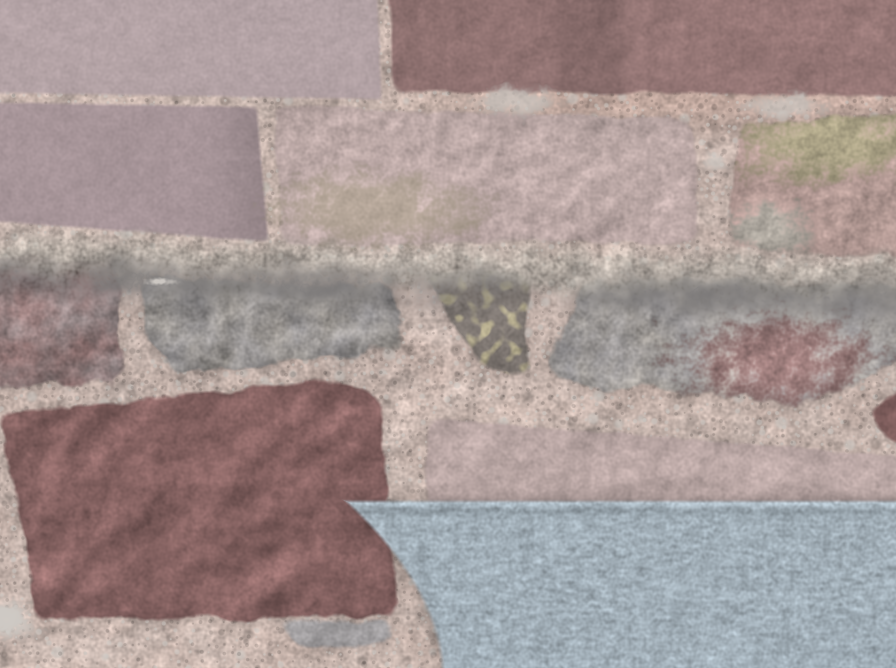
Reproduce this texture procedurally as a WebGL 2 fragment shader.

```glsl
#version 300 es
precision highp float;
// A weathered sandstone wall with crumbling mortar and a blue-grey slab.
uniform vec2 u_resolution;
out vec4 fragColor;

const float HEIGHT = 5.73;  // canvas height in wall units
const float WARP = 0.2;     // raggedness of rough stones
const float RELIEF = 0.8;   // strength of surface lighting
const float GRAIN = 0.13;   // strength of fine sand
const vec3 MORTAR = vec3(0.79, 0.725, 0.695);
const vec3 ROSE = vec3(0.77, 0.67, 0.63);
const vec3 LILAC = vec3(0.7, 0.635, 0.645);
const vec3 MAUVE = vec3(0.655, 0.585, 0.6);
const vec3 PINK = vec3(0.735, 0.66, 0.65);
const vec3 BROWN = vec3(0.565, 0.45, 0.445);
const vec3 RED = vec3(0.52, 0.385, 0.38);
const vec3 GREY = vec3(0.57, 0.56, 0.565);
const vec3 MOSS = vec3(0.5, 0.47, 0.45);
const vec3 LICHEN = vec3(0.69, 0.655, 0.54);
const vec3 LEDGE = vec3(0.69, 0.665, 0.63);
const vec3 SOOT = vec3(0.47, 0.46, 0.46);
const vec3 CHALK = vec3(0.8, 0.78, 0.76);
const vec3 SLAB = vec3(0.63, 0.68, 0.715);

vec2 p, warp;               // wall position and edge displacement
vec3 col;                   // colour built up so far
float relief, grain, soft;  // surface light, sand, edge softness

vec2 hash2(vec2 q) {
  return fract(sin(vec2(dot(q, vec2(127.1, 311.7)), dot(q, vec2(269.5, 183.3)))) * 43758.5);
}
float corner(vec2 i, vec2 f, vec2 o) { return dot(hash2(i + o) * 2.0 - 1.0, f - o); }
float noise(vec2 q) {
  vec2 i = floor(q), f = fract(q), u = f * f * (3.0 - 2.0 * f), e = vec2(0, 1);
  return mix(mix(corner(i, f, e.xx), corner(i, f, e.yx), u.x),
             mix(corner(i, f, e.xy), corner(i, f, e.yy), u.x), u.y);
}
float fbm(vec2 q) {
  float sum = 0.0, amp = 0.6;
  for (int i = 0; i < 4; i++, amp *= 0.56) {
    sum += amp * noise(q);
    q = mat2(1.6, 1.2, -1.2, 1.6) * q + 3.7;
  }
  return sum;
}
float bell(float x, float k) { return exp(-k * x * x); }
float side(vec2 q, vec2 a, vec2 b) {
  vec2 e = normalize(b - a);
  return dot(q - a, vec2(-e.y, e.x));
}
float smoothMax(float a, float b, float k) {
  float h = max(k - abs(a - b), 0.0);
  return max(a, b) + h * h * 0.25 / k;
}
// Stone: top = left and right corners, base = right and left corners.
void stone(vec4 top, vec4 base, vec3 tint, float rough) {
  vec2 q = p + warp * rough;
  float k = 0.03 + 0.16 * rough;
  float s = smoothMax(smoothMax(side(q, top.xy, top.zw), side(q, top.zw, base.xy), k),
                      smoothMax(side(q, base.xy, base.zw), side(q, base.zw, top.xy), k), k);
  col *= 1.0 - 0.14 * rough * exp(-18.0 * abs(s));
  tint *= 1.0 + rough * relief + grain * (0.3 + 0.7 * rough);
  tint *= 1.0 - 0.1 * rough * exp(14.0 * min(s, 0.0));
  col = mix(col, tint, 1.0 - smoothstep(-soft, soft, s));
}
// Ragged elliptical stain.
float stain(float x, float y, float w, float h) {
  vec2 d = (p + warp * min(1.0, 4.0 * h) - vec2(x, y)) / vec2(w, h);
  return 1.0 - smoothstep(0.4, 1.3, length(d) + 2.0 * relief + 2.0 * grain);
}
// Pebbles and pits in jittered cells.
void pebbles() {
  for (float i = 0.0; i < 3.0; i++) {
    vec2 q = p * (5.0 + 5.0 * i) + 17.3 * i, id = floor(q), h = hash2(id + 41.0);
    float r = mix(0.1, 0.27, h.y), d = length(fract(q) - 0.3 - 0.4 * hash2(id));
    vec3 tint = h.x > 0.6 ? CHALK : col * 0.77;
    col = mix(col, tint, 0.6 * step(0.5, fract(h.x * 7.0)) * (1.0 - smoothstep(r - 0.1, r + 0.1, d)));
  }
}
void main() {
  p = gl_FragCoord.xy / u_resolution.y * HEIGHT;
  soft = max(0.022, 0.8 * HEIGHT / u_resolution.y);
  warp = WARP * vec2(fbm(p * 2.6), fbm(p * 2.6 + 31.0));
  relief = RELIEF * (fbm(p * 2.3) - fbm(p * 2.3 + vec2(-0.13, 0.17)));
  grain = GRAIN * (noise(p * 9.0) + noise(p * 17.0) + 1.4 * noise(p * 31.0));
  float mottle = fbm(p * 1.4 + 9.0), patchy = clamp(0.5 + 1.6 * fbm(p * 2.8 + 5.0), 0.0, 1.0);
  // Mortar bed
  col = mix(MORTAR, ROSE, max(0.35 * patchy, smoothstep(4.3, 4.9, p.y) * smoothstep(2.5, 5.0, p.x)));
  col *= 1.0 + 0.5 * relief + grain;
  pebbles();
  // Dressed upper courses
  stone(vec4(-1, 6.5, 3.21, 6.5), vec4(3.27, 4.88, -1, 4.95), LILAC, 0.08);
  float streak = smoothstep(4.7, 4.85, p.x) - 1.5 * smoothstep(5.25, 5.5, p.x);
  stone(vec4(3.3, 6.5, 9, 6.5), vec4(9, 4.9, 3.38, 4.95), BROWN * (1.0 - 0.08 * streak), 0.3);
  stone(vec4(-1, 4.87, 2.2, 4.81), vec4(2.3, 3.66, -1, 3.9), MAUVE * (1.0 - 0.1 * smoothstep(1.7, 2.25, p.x)), 0.08);
  stone(vec4(2.36, 4.82, 5.96, 4.7), vec4(6, 3.66, 2.42, 3.63), PINK, 0.5);
  vec3 mossy = mix(MAUVE * vec3(1.04, 1, 0.94), LICHEN, stain(7.1, 4.55, 0.9, 0.35));
  mossy = mix(mossy, LEDGE, stain(6.55, 3.75, 0.4, 0.25));
  stone(vec4(6.33, 4.65, 9, 4.87), vec4(9, 3.45, 6.22, 3.6), mossy, 0.7);
  col = mix(col, LICHEN, 0.4 * stain(3.2, 3.95, 0.8, 0.3));
  float chalk = stain(4.4, 4.87, 0.35, 0.12) + stain(6.75, 4.83, 0.35, 0.1) + stain(6.13, 4.35, 0.1, 0.08);
  col = mix(col, CHALK, 0.7 * min(chalk, 1.0));
  // Rubble course
  stone(vec4(-1, 3.55, 0.98, 3.5), vec4(1.06, 2.45, -1, 2.4), mix(BROWN, GREY, 0.6 * patchy), 1.0);
  vec3 ashen = mix(GREY * 0.97, LEDGE, 0.7 * patchy);
  stone(vec4(1.15, 3.35, 3.35, 3.28), vec4(3.5, 2.72, 1.42, 2.53), ashen, 0.9);
  stone(vec4(3.6, 3.4, 4.5, 3.4), vec4(4.52, 2.5, 4.1, 2.58), mix(MOSS, LICHEN, smoothstep(0.0, 0.3, noise(p * 9.0))), 0.6);
  stone(vec4(5, 3.35, 8.7, 3.25), vec4(7.05, 2.27, 4.7, 2.45), mix(ashen * 1.03, BROWN * 1.1, stain(6.7, 2.6, 0.8, 0.4)), 0.9);
  // Lichened ledge and the soot beneath it
  float drop = p.y - 3.56 + 0.025 * p.x + warp.y;
  float ledge = smoothstep(-0.28, -0.1, drop) - smoothstep(0.0, 0.25, drop);
  col = mix(col, LEDGE * (1.0 + relief + 1.5 * grain), 0.75 * ledge);
  float soot = bell(drop + 0.2, 40.0) * (0.55 + 1.3 * mottle + 2.0 * grain);
  col = mix(col, SOOT, clamp(soot * (1.0 - 0.7 * bell(p.x - 4.7, 9.0)), 0.0, 0.8));
  col = mix(col, CHALK, stain(1.38, 3.31, 0.17, 0.035));
  // Lower stones, the red one with slanting chisel marks
  vec2 t = mat2(0.78, -0.62, 0.62, 0.78) * p * vec2(1.8, 4.0) + 5.0 * warp;
  float chisel = noise(t) - noise(t + vec2(0, 0.4));
  float chip = 0.5 * max(0.0, p.x - 2.92) * smoothstep(1.0, 2.0, p.y);
  stone(vec4(0, 2.18, 3.24, 2.5 - chip), vec4(3.42, 0.44, 0.32, 0.42), RED * (1.0 + 0.3 * chisel), 0.6);
  stone(vec4(3.68, 2.14, 9, 1.72), vec4(9, 0.9, 3.66, 0.9), PINK, 0.4);
  stone(vec4(7.45, 2.2, 8.2, 2.7), vec4(8.2, 1.8, 7.6, 1.95), RED, 0.5);
  stone(vec4(2.4, 0.4, 3.4, 0.38), vec4(3.3, 0.18, 2.6, 0.17), GREY * 1.12, 0.6);
  col = mix(col, CHALK, stain(0.05, 0.43, 0.22, 0.15));
  col *= 1.0 + 0.06 * mottle;
  // Slab with a concave left end and a pale top lip
  float d = 1.43 - p.y, s = max(-d, 0.75 * (2.97 + 1.08 * d - 0.35 * d * d - p.x));
  vec3 slab = SLAB * (1.0 + 0.14 * noise(p * vec2(7, 26)) + 0.1 * fbm(p * vec2(2, 4)) + grain);
  slab *= 1.0 + 0.13 * bell(d - 0.02, 900.0) - 0.1 * bell(d - 0.08, 600.0);
  col *= 1.0 - 0.2 * exp(-16.0 * max(s, 0.0));
  fragColor = vec4(mix(col, slab, 1.0 - smoothstep(-soft, soft, s)), 1);
}
```
